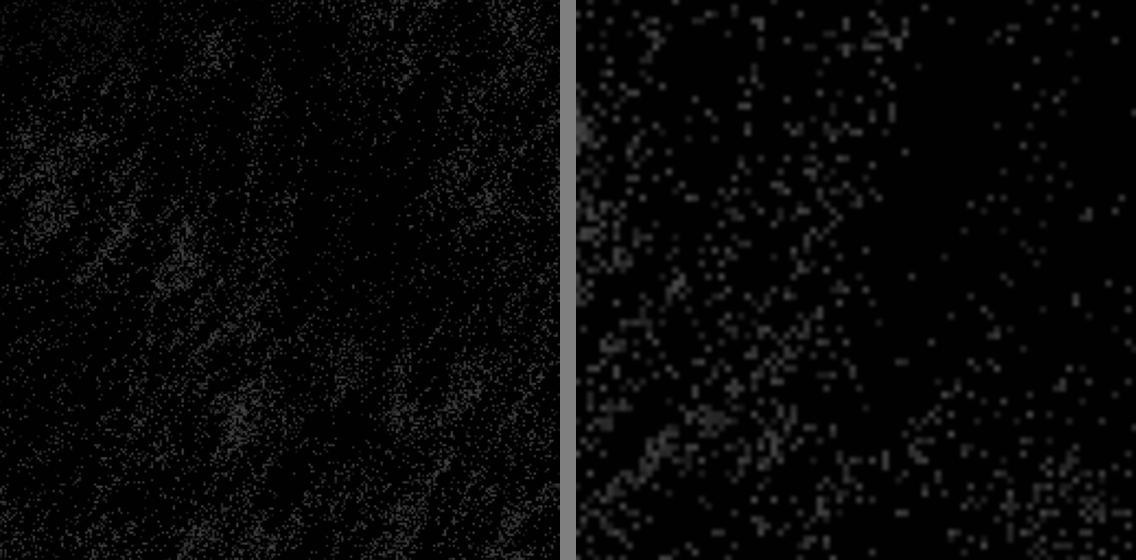
Left: the whole. Right: its middle third, enlarged.
Write a WebGL 1 fragment shader that draws this texture.

```glsl
precision highp float;

uniform vec2 u_resolution;

#define GRID 256.0
#define STREAK_ANGLE 0.86
#define STREAK_SCALE vec2(15.0, 48.0)
#define SPARSE 0.05
#define DENSE 0.27
#define DIM_GRAIN 0.09
#define BRIGHT_GRAIN 0.27
#define BACKGROUND 0.003
#define HOLLOW_CENTER vec2(0.68, 0.58)

float hash(vec2 p) {
  return fract(sin(dot(p, vec2(12.9898, 78.233))) * 43758.5453);
}

float valueNoise(vec2 p) {
  vec2 cell = floor(p);
  vec2 f = fract(p);
  f = f * f * (3.0 - 2.0 * f);
  float low = mix(hash(cell), hash(cell + vec2(1.0, 0.0)), f.x);
  float high = mix(hash(cell + vec2(0.0, 1.0)), hash(cell + 1.0), f.x);
  return mix(low, high, f.y);
}

// Thin, slightly bent ridges rising to the right
float streaks(vec2 uv) {
  float bend = valueNoise(uv * 7.0 + 31.0) - 0.5;
  float c = cos(STREAK_ANGLE);
  float s = sin(STREAK_ANGLE);
  vec2 along = vec2(c * uv.x + s * uv.y, c * uv.y - s * uv.x);
  along.y += 0.05 * bend;
  float n = valueNoise(along * STREAK_SCALE + 57.0);
  return smoothstep(0.28, 0.88, n);
}

// Chance that a grain is lit at this place
float grainDensity(vec2 uv) {
  float patches = 0.65 * valueNoise(uv * 5.0 + 11.0)
                + 0.35 * valueNoise(uv * 13.0 + 23.0);
  vec2 fromHollow = (uv - HOLLOW_CENTER) * vec2(4.0, 5.5);
  float hollow = exp(-dot(fromHollow, fromHollow));
  float broad = mix(SPARSE, DENSE, smoothstep(0.15, 0.85, patches));
  return broad * (1.0 - 0.75 * hollow) * (0.3 + 1.9 * streaks(uv));
}

float grain(vec2 cell) {
  vec2 uv = (cell + 0.5) / GRID;
  float lit = step(hash(cell + 3.7), grainDensity(uv));
  float level = mix(DIM_GRAIN, BRIGHT_GRAIN, hash(cell + 91.3));

  // The upper left corner is fainter
  float shade = smoothstep(0.4, 0.15, uv.x) * smoothstep(0.82, 0.92, uv.y);
  return lit * level * (1.0 - 0.45 * shade);
}

void main() {
  vec2 p = gl_FragCoord.xy / u_resolution * GRID - 0.5;
  vec2 cell = floor(p);
  vec2 f = smoothstep(0.0, 1.0, fract(p));

  // Blend the four nearest grains into soft specks
  float low = mix(grain(cell), grain(cell + vec2(1.0, 0.0)), f.x);
  float high = mix(grain(cell + vec2(0.0, 1.0)), grain(cell + 1.0), f.x);
  float gray = BACKGROUND + mix(low, high, f.y);

  gl_FragColor = vec4(vec3(gray), 1.0);
}
```
